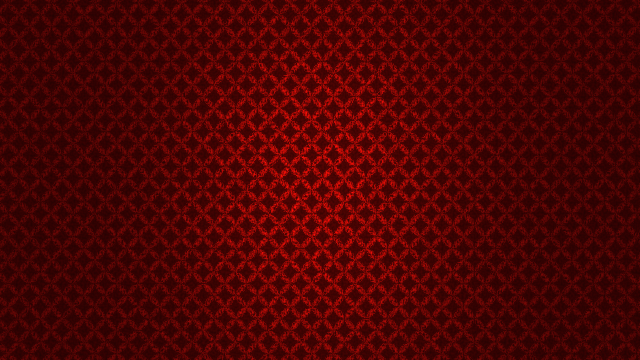
Write a Shadertoy shader that draws this pattern.

```glsl
// Red woven damask: a diagonal lattice of grainy leaf petals under a soft central glow.

const vec2  REPEATS = vec2(29.5, 15.4);         // lattice cells across and down the canvas
const vec2  PHASE = vec2(0.62, 0.07);           // lattice offset from the centre, in cells
const float ARC_RADIUS = 0.86;                  // arcs that bound each petal
const float PETAL_HALF_WIDTH = 0.19;
const float EDGE_RAGGED = 0.17;                 // roughness of the petal outline
const float GRAIN_SCALE = 7.0;                  // thread grain per lattice step
const float FROND_COUNT = 4.0;                  // side strokes along one petal
const float PETAL_VARIATION = 0.10;
const vec2  GLOW_SIZE = vec2(0.21, 0.30);       // in canvas widths
const vec3  GROUND_DIM = vec3(0.185, 0.008, 0.008);
const vec3  GROUND_LIT = vec3(0.285, 0.015, 0.010);
const vec3  PETAL_DIM  = vec3(0.375, 0.023, 0.018);
const vec3  PETAL_LIT  = vec3(0.910, 0.054, 0.026);

float hash(vec2 p) {
    vec3 q = fract(p.xyx * 0.1031);
    q += dot(q, q.yzx + 33.33);
    return fract((q.x + q.y) * q.z);
}

vec2 gradient(vec2 cell) {
    float angle = 6.2832 * hash(cell);
    return vec2(cos(angle), sin(angle));
}

// Gradient noise, roughly -0.7 to 0.7
float noise(vec2 p) {
    vec2 i = floor(p), f = fract(p);
    vec2 w = f * f * f * (f * (f * 6.0 - 15.0) + 10.0);
    vec2 e = vec2(1.0, 0.0);
    float low  = mix(dot(gradient(i), f), dot(gradient(i + e), f - e), w.x);
    float high = mix(dot(gradient(i + e.yx), f - e.yx), dot(gradient(i + 1.0), f - 1.0), w.x);
    return mix(low, high, w.y);
}

mat2 rotation(float angle) {
    float c = cos(angle), s = sin(angle);
    return mat2(c, s, -s, c);
}

void mainImage(out vec4 fragColor, in vec2 fragCoord) {
    vec2 p = (fragCoord - 0.5 * iResolution.xy) / iResolution.x;
    vec2 tile = (fragCoord / iResolution.xy - 0.5) * REPEATS - PHASE;
    float pixel = 1.4142 * REPEATS.x / iResolution.x;

    // Square lattice turned by 45 degrees; dark diamonds sit on the integers
    vec2 u = vec2(tile.x + tile.y, tile.x - tile.y);
    vec2 center = round(u);
    vec2 c = u - center;
    bool sideways = abs(c.x) > abs(c.y);
    vec2 axis = sideways ? vec2(sign(c.x), 0.0) : vec2(0.0, sign(c.y));
    vec2 petalId = center + 0.5 * axis;
    vec2 local = u - petalId;
    float along  = sideways ? local.y : local.x;
    float across = abs(sideways ? local.x : local.y);

    // Thread grain: fine specks and short strokes
    vec2 grainUv = rotation(0.64) * u * GRAIN_SCALE + 300.0;
    float speck = noise(grainUv);
    float stroke = noise(grainUv * vec2(0.6, 1.3) + 71.3);

    // Petal: a lens between two arcs, blunt where petals meet
    float d = length(vec2(ARC_RADIUS - PETAL_HALF_WIDTH + across, along)) - ARC_RADIUS;
    d += EDGE_RAGGED * (speck + 0.5 * stroke);
    float petal = 1.0 - smoothstep(-0.6 * pixel, 0.6 * pixel, d);

    // Fronds lean away from the petal's spine
    float frond = sin(6.2832 * FROND_COUNT * (along + 0.8 * across) + 5.0 * stroke);
    float weave = clamp(0.60 + 0.90 * speck + 0.60 * stroke + 0.13 * frond, 0.03, 1.20);
    weave *= 1.0 + PETAL_VARIATION * (2.0 * hash(petalId * 2.0 + 300.0) - 1.0);

    // Colour and glow
    vec2 g = p / GLOW_SIZE;
    float glow = exp(-dot(g, g));
    vec3 ground = mix(GROUND_DIM, GROUND_LIT, glow) * (1.0 + 0.35 * speck);
    vec3 thread = mix(PETAL_DIM, PETAL_LIT, glow);
    fragColor = vec4(mix(ground, thread, petal * weave), 1.0);
}
```
